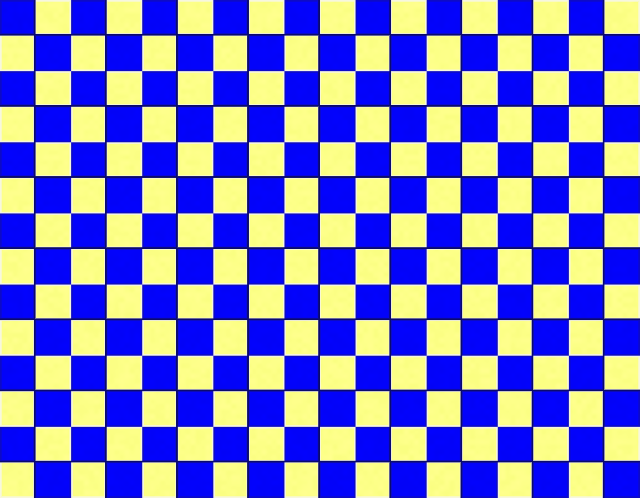
This pattern is drawn by a Shadertoy shader. Its source:

```glsl
// Blue and yellow checkerboard with pale cell rims and navy lines on alternate edges

float hash(vec2 p) {
    return fract(sin(dot(p, vec2(127.1, 311.7))) * 43758.5453);
}

float valueNoise(vec2 p) {
    vec2 i = floor(p), f = fract(p);
    f = f * f * (3.0 - 2.0 * f);
    return mix(mix(hash(i), hash(i + vec2(1, 0)), f.x),
               mix(hash(i + vec2(0, 1)), hash(i + vec2(1, 1)), f.x), f.y);
}

void mainImage(out vec4 fragColor, in vec2 fragCoord) {
    vec2 uv = fragCoord / iResolution.xy;
    vec2 repeats = vec2(9.0, 7.0);
    vec2 p = vec2(uv.x, 1.0 - uv.y) * repeats;   // one unit holds two cells
    vec2 pixel = repeats / iResolution.xy;
    float aa = max(pixel.x, pixel.y);

    // Signed distance to the nearest cell edge; the first cell is slightly narrower
    float split = 0.488;
    vec2 edge = 0.5 * split - abs(fract(p - 0.5 * split + 0.5) - 0.5);
    vec2 band = clamp(0.5 + edge / pixel, 0.0, 1.0);
    float blue = mix(1.0 - band.x, band.x, band.y);

    // Cell fills with faint mottling, fading to a rim along every edge
    float rimDist = min(abs(edge.x), abs(edge.y));
    float rim = 1.0 - smoothstep(0.023 - 0.5 * aa, 0.023 + 0.5 * aa, rimDist);
    float mottle = valueNoise(p * 14.0) - 0.5;
    vec3 yellowFill = vec3(0.99, 1.0, 0.53) + mottle * vec3(0.02, 0.01, 0.05);
    vec3 blueFill = vec3(0.01, 0.01, 0.98) + mottle * vec3(0.0, 0.0, 0.03);
    vec3 yellow = mix(yellowFill, vec3(0.97, 0.97, 0.87), rim);
    vec3 deep = mix(blueFill, vec3(0.05, 0.04, 0.78), rim);
    vec3 color = mix(yellow, deep, blue);

    // Navy lines where the period splits
    vec2 lineDist = abs(fract(p) - split);
    float line = 1.0 - smoothstep(0.012 - 0.5 * aa, 0.012 + 0.5 * aa,
                                  min(lineDist.x, lineDist.y));
    color = mix(color, vec3(0.04, 0.04, 0.43), line);

    fragColor = vec4(color, 1.0);
}
```
